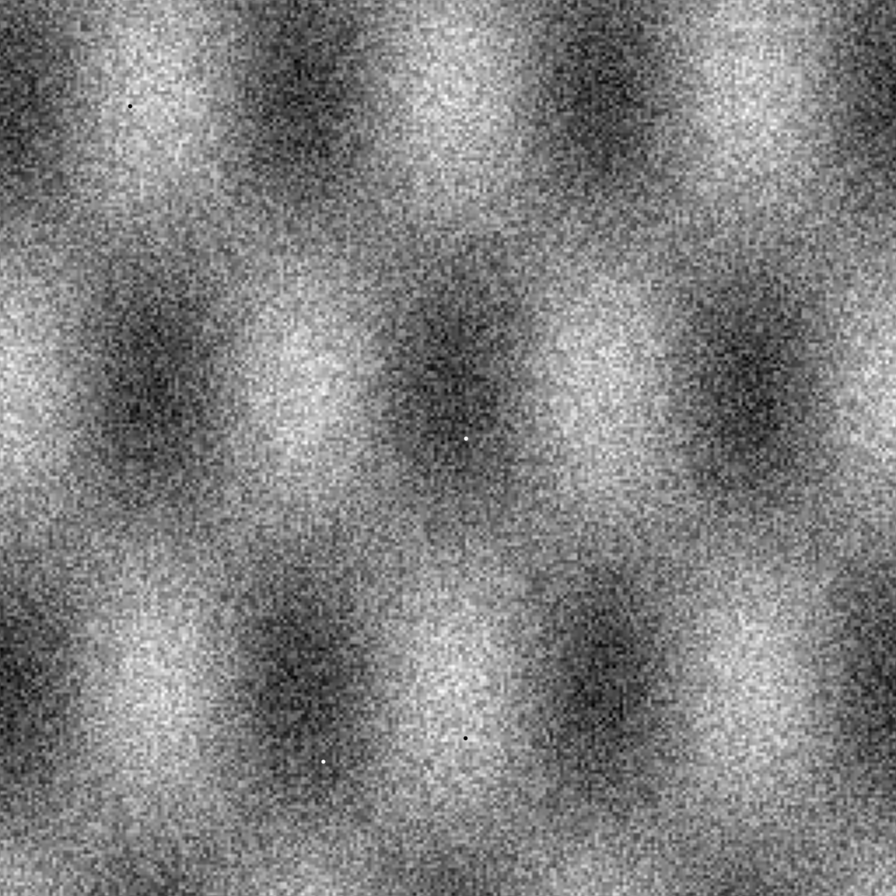
This pattern is drawn by a Shadertoy shader. Its source:

```glsl
// Soft checker of light and dark oval blobs under coarse grey grain, with a few stray specks.

const float TAU = 6.2831853;

// Two independent random values in 0..1 for a cell.
vec2 cellHash(vec2 cell) {
    vec3 p = fract(cell.xyx * vec3(0.1031, 0.1030, 0.0973));
    p += dot(p, p.yzx + 33.33);
    return fract((p.xx + p.yz) * p.zy);
}

// Product of two cosines: three periods across, one and a half up.
float blobWave(vec2 uv) {
    vec2 wave = cos(TAU * vec2(3.0, 1.5) * (uv - vec2(0.172, 0.235)));
    return wave.x * wave.y;
}

// Triangular-distributed random value in -1..1 for a cell.
float cellGrain(vec2 cell) {
    vec2 h = cellHash(cell + 7.0);
    return h.x + h.y - 1.0;
}

// Grain blended smoothly between the centres of neighbouring cells.
float grain(vec2 uv) {
    vec2 p = uv * 256.0 - 0.5;
    vec2 cell = floor(p);
    vec2 t = smoothstep(0.0, 1.0, p - cell);
    float low = mix(cellGrain(cell), cellGrain(cell + vec2(1.0, 0.0)), t.x);
    float high = mix(cellGrain(cell + vec2(0.0, 1.0)), cellGrain(cell + 1.0), t.x);
    return mix(low, high, t.y);
}

// Coverage of sparse round specks, found only inside the blob cores.
float speckMask(vec2 uv, float pixel) {
    vec2 cell = floor(uv * 12.0);
    vec2 centre = (cell + 0.1 + 0.8 * cellHash(cell + 41.0)) / 12.0;
    float present = step(0.88, cellHash(cell + 93.0).x) * step(0.6, abs(blobWave(centre)));
    float dist = length(uv - centre) - 0.0022;
    return present * (1.0 - smoothstep(-pixel, pixel, dist));
}

void mainImage(out vec4 fragColor, in vec2 fragCoord) {
    vec2 uv = fragCoord / iResolution.y;
    float wave = blobWave(uv);
    float grey = 0.5 + 0.245 * wave + 0.28 * grain(uv);

    // Specks are white on dark blobs and black on light ones.
    grey = mix(grey, step(wave, 0.0), speckMask(uv, 1.0 / iResolution.y));

    fragColor = vec4(vec3(clamp(grey, 0.0, 1.0)), 1.0);
}
```
